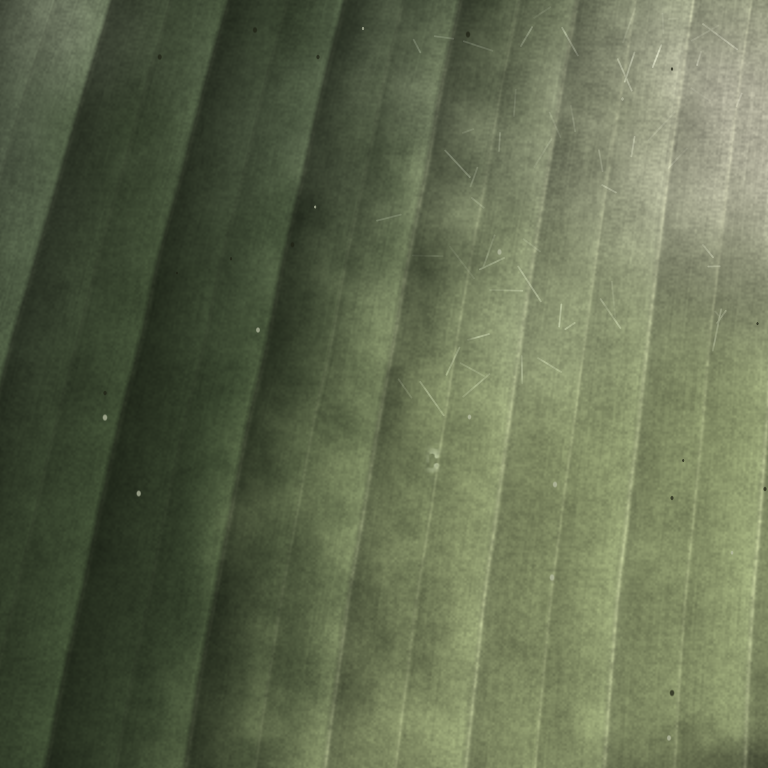
A three.js fragment shader for this texture:

```glsl
varying vec2 vUv;

float hash(vec2 p) {
  return fract(sin(dot(p, vec2(127.1, 311.7))) * 43758.5453);
}

float noise(vec2 p) {
  vec2 i = floor(p), f = fract(p);
  f = f * f * (3.0 - 2.0 * f);
  return mix(mix(hash(i), hash(i + vec2(1.0, 0.0)), f.x),
             mix(hash(i + vec2(0.0, 1.0)), hash(i + 1.0), f.x), f.y);
}

float fbm(vec2 p) {
  float sum = 0.0, gain = 0.5;
  for (int i = 0; i < 5; i++) {
    sum += gain * noise(p);
    p = mat2(1.6, 1.2, -1.2, 1.6) * p + 7.3;
    gain *= 0.5;
  }
  return sum;
}

// Rising ramp over each pleat with a soft drop at the rib
float pleat(float k) {
  float f = fract(k);
  return f - smoothstep(0.95, 1.0, f) - 0.48;
}

// Distance to the nearest whole rib index, in rib spacings
float ribDistance(float k) {
  return abs(fract(k + 0.5) - 0.5);
}

float blob(vec2 p, vec2 center, vec2 radius) {
  vec2 d = (p - center) / radius;
  return exp(-dot(d, d));
}

float segment(vec2 p, vec2 halfSpan) {
  return length(p - halfSpan * clamp(dot(p, halfSpan) / dot(halfSpan, halfSpan), -1.0, 1.0));
}

void main() {
  vec2 uv = vUv;

  // Bent rib coordinate: whole values are main ribs, halves are minor ones
  float spacing = 0.182 - 0.031 * uv.y;
  float rib = 2.0 + (uv.x - 0.241 - 0.172 * uv.y - 0.036 * uv.y * uv.y) / spacing;
  rib += 0.025 * (noise(uv * vec2(5.0, 9.0)) - 0.5);

  // Broad light, rising from the shaded left to the lit right
  float cloud = fbm(uv * 6.0 + 3.0) - 0.48;
  float mottle = fbm(uv * 18.0) - 0.48;
  float lit = smoothstep(-0.22, 0.25, uv.x - 0.3 - 0.36 * uv.y + 0.16 * cloud + 0.1 * mottle);
  vec3 color = mix(vec3(0.195, 0.24, 0.16), vec3(0.5, 0.54, 0.385), lit);

  // Greyer bloom toward the top
  float upper = smoothstep(0.4, 0.95, uv.y);
  color = mix(color, vec3(0.4, 0.42, 0.37), upper * (0.17 + 0.3 * lit + 0.4 * cloud));
  color += vec3(0.17, 0.165, 0.155) * blob(uv, vec2(0.07, 0.98), vec2(0.1, 0.09));
  color += 0.055 * blob(uv, vec2(0.0, 0.72), vec2(0.09, 0.25));
  color += 0.06 * blob(uv, vec2(0.72, 0.55), vec2(0.12, 0.1));

  // Sheen on the right, with a green shade beneath it
  color *= 1.0 - 0.2 * blob(uv, vec2(0.98, 0.62), vec2(0.15, 0.08));
  float sheen = blob(uv, vec2(1.02, 0.84), vec2(0.23, 0.18));
  color = mix(color, vec3(0.81, 0.79, 0.72), sheen * (0.82 + 0.5 * cloud));
  color *= 1.0 - 0.35 * smoothstep(0.07, 0.0, uv.y + 0.05 * mottle) * smoothstep(0.65, 1.0, uv.x);

  // Pleat shading, deepest on the dark side
  color *= 1.0 + mix(0.5, 0.15, lit) * pleat(rib) + mix(0.15, 0.09, lit) * pleat(rib * 2.0);

  // Pale rib threads, broken along their length
  float broken = 0.55 + 0.7 * noise(uv * vec2(40.0, 150.0));
  float mainRib = ribDistance(rib) * spacing;
  float minorRib = ribDistance(rib + 0.5) * spacing;
  float thread = exp(-pow(mainRib / 0.0028, 2.0)) + 0.65 * exp(-pow(minorRib / 0.0024, 2.0));
  color += vec3(0.17, 0.17, 0.14) * thread * broken * (0.2 + 0.8 * lit);
  color += 0.025 * exp(-mainRib / 0.012) * lit;

  // Mottling, cross fibres and grain
  float fibre = noise(vec2(rib * 8.0, uv.y * 160.0)) - 0.5;
  float streak = noise(vec2(rib * 60.0, uv.y * 10.0)) - 0.5;
  float grain = noise(uv * 330.0) + noise(uv * 190.0 + 9.0) - 1.0;
  color *= 1.0 + 0.25 * mottle + 0.2 * cloud + 0.05 * fibre + 0.06 * streak + 0.11 * grain;

  // Faint scratches over the upper right
  float scratches = 0.0;
  for (int i = 0; i < 56; i++) {
    float id = float(i);
    vec2 center = vec2(0.5 + 0.5 * hash(vec2(id, 1.0)), 0.48 + 0.52 * hash(vec2(id, 2.0)));
    float angle = 6.283 * hash(vec2(id, 3.0));
    vec2 span = (0.006 + 0.022 * hash(vec2(id, 4.0))) * vec2(cos(angle), sin(angle));
    float line = smoothstep(0.002, 0.0003, segment(uv - center, span));
    scratches = max(scratches, line * (0.3 + 0.7 * hash(vec2(id, 5.0))));
  }
  color += 0.13 * scratches * (0.5 + noise(uv * 90.0));

  // Scattered specks, pale or dark
  for (int i = 0; i < 26; i++) {
    float id = float(i);
    vec2 center = vec2(hash(vec2(id, 11.0)), hash(vec2(id, 12.0)));
    float size = 0.0018 + 0.0025 * hash(vec2(id, 13.0));
    float speck = smoothstep(size, size * 0.4, length((uv - center) * vec2(1.0, 0.75)));
    vec3 tint = mix(vec3(0.12, 0.13, 0.08), vec3(0.72, 0.74, 0.64), step(0.5, hash(vec2(id, 14.0))));
    color = mix(color, tint, 0.75 * speck);
  }

  // Pale scar on a minor rib
  float scar = blob(uv, vec2(0.565, 0.4), vec2(0.008, 0.015));
  color += 0.3 * scar * smoothstep(0.25, 0.75, noise(uv * 160.0));

  gl_FragColor = vec4(clamp(color, 0.0, 1.0), 1.0);
}
```
